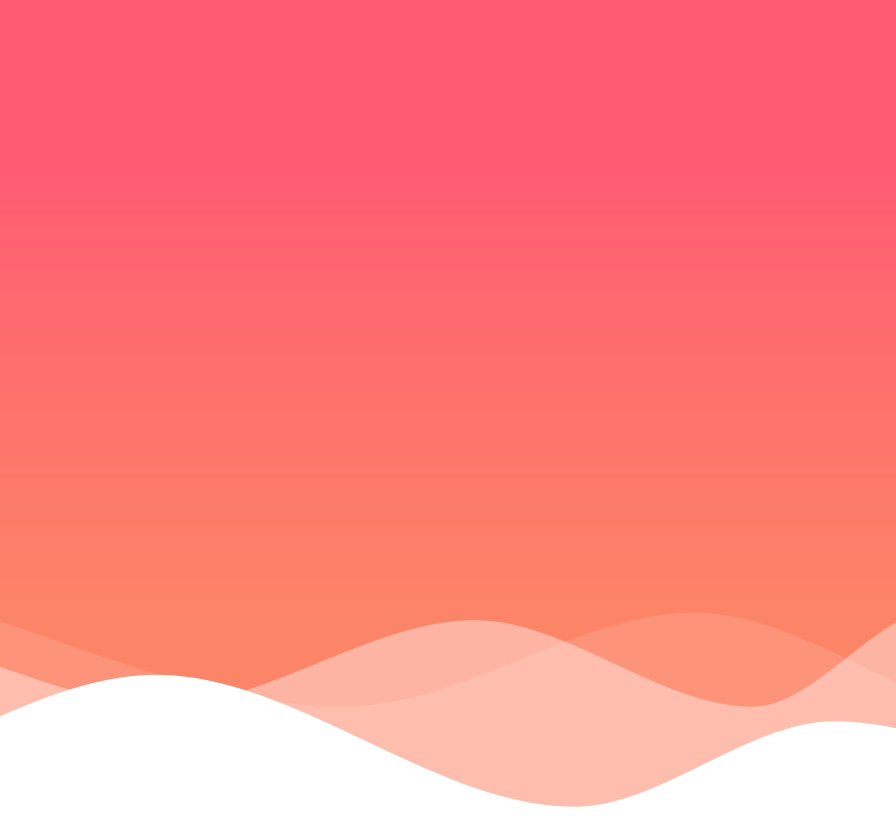
Write a Shadertoy shader that draws this background.

```glsl
// Coral to orange sky gradient above three overlapping translucent and white waves.

// Height of a wave easing smoothly through its crests and troughs (x, y).
float waveHeight(float x, vec2 turns[5]) {
    float height = turns[0].y;
    for (int i = 1; i < 5; i++) {
        height = mix(height, turns[i].y, smoothstep(turns[i - 1].x, turns[i].x, x));
    }
    return height;
}

// Coverage below the wave, with an edge about one pixel wide.
float waveMask(vec2 uv, vec2 turns[5]) {
    float d = waveHeight(uv.x, turns) - uv.y;
    float pixel = length(vec2(dFdx(d), dFdy(d)));
    return clamp(0.5 + d / max(pixel, 1e-5), 0.0, 1.0);
}

void mainImage(out vec4 fragColor, in vec2 fragCoord) {
    vec2 uv = fragCoord / iResolution.xy;
    const vec3 foam = vec3(1.0);

    // Sky: flat at the top and below the horizon, linear between
    vec3 coral = vec3(1.0, 0.36, 0.45);
    vec3 orange = vec3(0.992, 0.52, 0.403);
    vec3 color = mix(orange, coral, clamp((uv.y - 0.249) / 0.551, 0.0, 1.0));

    // Faint back wave
    float back = waveMask(uv, vec2[5](vec2(-0.267, 0.299), vec2(0.384, 0.134),
        vec2(0.775, 0.249), vec2(1.165, 0.110), vec2(2.0, 0.2)));
    color = mix(color, foam, 0.12 * back);

    // Translucent middle wave
    float middle = waveMask(uv, vec2[5](vec2(-0.182, 0.230), vec2(0.182, 0.136),
        vec2(0.530, 0.240), vec2(0.840, 0.134), vec2(1.051, 0.255)));
    color = mix(color, foam, 0.39 * middle);

    // Solid front wave
    float front = waveMask(uv, vec2[5](vec2(-0.292, 0.0114), vec2(0.1745, 0.173),
        vec2(0.641, 0.0114), vec2(0.931, 0.116), vec2(1.326, 0.0114)));
    color = mix(color, foam, front);

    fragColor = vec4(color, 1.0);
}
```
